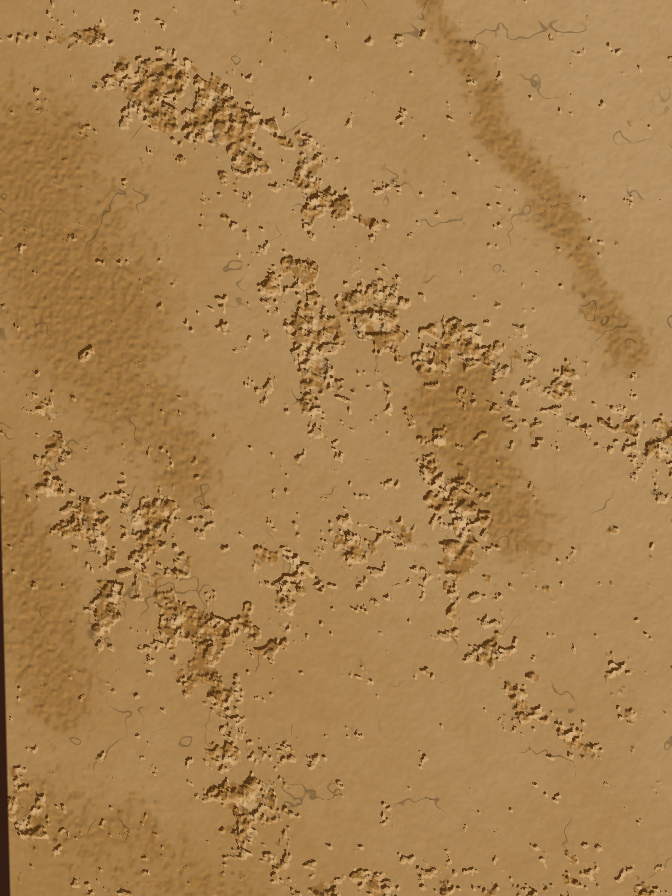
Give the GLSL for this texture, as a Shadertoy shader.

```glsl
// Weathered ochre plaster: smooth trowelled skin, sandy worn streaks and
// crumbling pits along diagonal bands. A noise height field is built from
// soft band masks, then shaded by its slope towards a light at upper left.

float hash(vec2 p) {
    vec3 q = fract(p.xyx * vec3(0.1031, 0.1030, 0.0973));
    q += dot(q, q.yzx + 33.33);
    return fract((q.x + q.y) * q.z);
}

float noise(vec2 p) {
    vec2 i = floor(p), f = fract(p);
    f = f * f * (3.0 - 2.0 * f);
    return mix(mix(hash(i), hash(i + vec2(1, 0)), f.x),
               mix(hash(i + vec2(0, 1)), hash(i + vec2(1, 1)), f.x), f.y);
}

// Layered noise; a higher gain gives a more ragged result
float fbm(vec2 p, float gain) {
    float sum = 0.0, total = 0.0, amp = 1.0;
    for (int i = 0; i < 4; i++) {
        sum += amp * noise(p);
        total += amp;
        p = mat2(1.6, 1.2, -1.2, 1.6) * p + 17.3;
        amp *= gain;
    }
    return sum / total;
}

// Soft stroke from a to b, 1 on its axis
float band(vec2 p, vec2 a, vec2 b, float width) {
    vec2 ab = b - a;
    float t = clamp(dot(p - a, ab) / dot(ab, ab), 0.0, 1.0);
    float d = length(p - a - ab * t) / width;
    return exp(-d * d);
}

// Where the skin has broken away
float pitCover(vec2 p) {
    float c = band(p, vec2(0.09, 0.96), vec2(0.40, 0.76), 0.040);
    c = max(c, band(p, vec2(0.30, 0.69), vec2(0.75, 0.49), 0.036));
    c = max(c, band(p, vec2(0.33, 0.69), vec2(0.37, 0.53), 0.034));
    c = max(c, 0.85 * band(p, vec2(0.48, 0.51), vec2(0.52, 0.30), 0.030));
    c = max(c, 0.7 * band(p, vec2(0.53, 0.30), vec2(0.63, 0.17), 0.028));
    c = max(c, 0.85 * band(p, vec2(0.06, 0.53), vec2(0.17, 0.23), 0.030));
    c = max(c, 0.95 * band(p, vec2(0.18, 0.41), vec2(0.29, 0.07), 0.036));
    c = max(c, 0.8 * band(p, vec2(0.42, 0.41), vec2(0.26, 0.28), 0.035));
    c = max(c, 0.95 * band(p, vec2(0.02, 0.10), vec2(0.10, 0.00), 0.035));
    c = max(c, 0.8 * band(p, vec2(0.33, 0.01), vec2(0.73, 0.00), 0.025));
    return c * (0.5 + 0.75 * smoothstep(0.25, 0.65, noise(p * 19.0 + 5.0)));
}

// Where the skin is worn down to sand
float sandCover(vec2 p) {
    float c = band(p, vec2(0.03, 0.80), vec2(0.10, 0.64), 0.10);
    c = max(c, 0.85 * band(p, vec2(0.08, 0.62), vec2(0.20, 0.48), 0.06));
    c = max(c, 0.9 * band(p, vec2(0.00, 0.43), vec2(0.07, 0.24), 0.055));
    c = max(c, band(p, vec2(0.51, 0.54), vec2(0.56, 0.41), 0.052));
    c = max(c, 0.85 * band(p, vec2(0.47, 1.00), vec2(0.60, 0.78), 0.022));
    c = max(c, 0.9 * band(p, vec2(0.60, 0.78), vec2(0.69, 0.62), 0.034));
    c = max(c, 0.7 * band(p, vec2(0.06, 0.10), vec2(0.24, 0.00), 0.06));
    return c * (0.45 + 1.0 * fbm(p * 12.0 + 3.0, 0.6));
}

float pitMask(vec2 p, float cover) {
    return smoothstep(0.0, 0.07, fbm(p * 44.0, 0.66) - 0.75 + 0.30 * cover);
}

float height(vec2 p, float cover, float sand) {
    float lumps = smoothstep(0.3, 0.7, fbm(p * 90.0 + 9.0, 0.6));
    float grain = noise(p * 185.0) + 0.6 * noise(p * 290.0);
    // Small nicks crowd around the pits
    float nick = smoothstep(0.0, 0.06, fbm(p * 72.0 + 31.0, 0.6) - 0.775 + 0.14 * pow(cover, 0.35));
    float skin = 0.10 * fbm(p * 60.0, 0.6) + 0.055 * grain;
    return skin + 0.24 * sand * grain - 0.5 * nick - pitMask(p, cover) * (0.95 - 0.95 * lumps);
}

void mainImage(out vec4 fragColor, in vec2 fragCoord) {
    vec2 p = fragCoord / iResolution.y;
    vec2 warped = p + 0.04 * (vec2(noise(p * 13.0), noise(p * 13.0 + 60.0)) - 0.5);
    float cover = pitCover(warped), sandSoft = sandCover(warped);
    float sand = smoothstep(0.3, 0.8, sandSoft + 0.9 * (noise(p * 150.0) - 0.5));
    float pit = pitMask(p, cover);

    // Slope towards the light: positive is lit, negative is in shade
    vec2 toLight = 0.0018 * normalize(vec2(-0.55, 0.85));
    float slope = height(p - toLight, cover, sand) - height(p + toLight, cover, sand);

    // Skin is paler to the upper right, with cloudy stains and fine mottling
    float pale = 0.16 + 0.7 * p.x + 0.25 * p.y + 0.6 * (fbm(p * 6.0, 0.6) - 0.5);
    pale += 0.5 * (fbm(p * 75.0 + 4.0, 0.8) - 0.5);
    vec3 color = mix(vec3(0.635, 0.475, 0.27), vec3(0.71, 0.57, 0.39), clamp(pale, 0.0, 1.0));
    color = mix(color, vec3(0.58, 0.415, 0.205), 0.3 * smoothstep(0.15, 0.8, sandSoft) + 0.4 * sand);

    // Ochre pit floor with pale crumbs
    float crumbs = smoothstep(0.48, 0.68, fbm(p * 85.0 + 21.0, 0.6));
    color = mix(color, mix(vec3(0.57, 0.40, 0.19), vec3(0.74, 0.60, 0.42), crumbs), 0.8 * pit);

    // Hairline cracks follow short stretches of a ragged contour
    float crack = 1.0 - smoothstep(0.003, 0.014, abs(fbm(p * 15.0 + 40.0, 0.6) - 0.5));
    color *= 1.0 - 0.22 * crack * smoothstep(0.6, 0.8, noise(p * 27.0 + 8.0));

    // Relief shading
    color *= 1.0 + 0.6 * clamp(slope, -0.35, 0.25);
    color = mix(color, vec3(0.32, 0.19, 0.065), 0.9 * smoothstep(0.13, 0.5, -slope));
    color = mix(color, vec3(0.81, 0.68, 0.51), 0.5 * smoothstep(0.2, 0.6, slope));

    // Dark border wedge at the lower left
    float border = p.x - 0.024 * (0.45 - p.y);
    color = mix(vec3(0.20, 0.11, 0.07), color, smoothstep(-0.001, 0.002, border));
    fragColor = vec4(color, 1.0);
}
```
